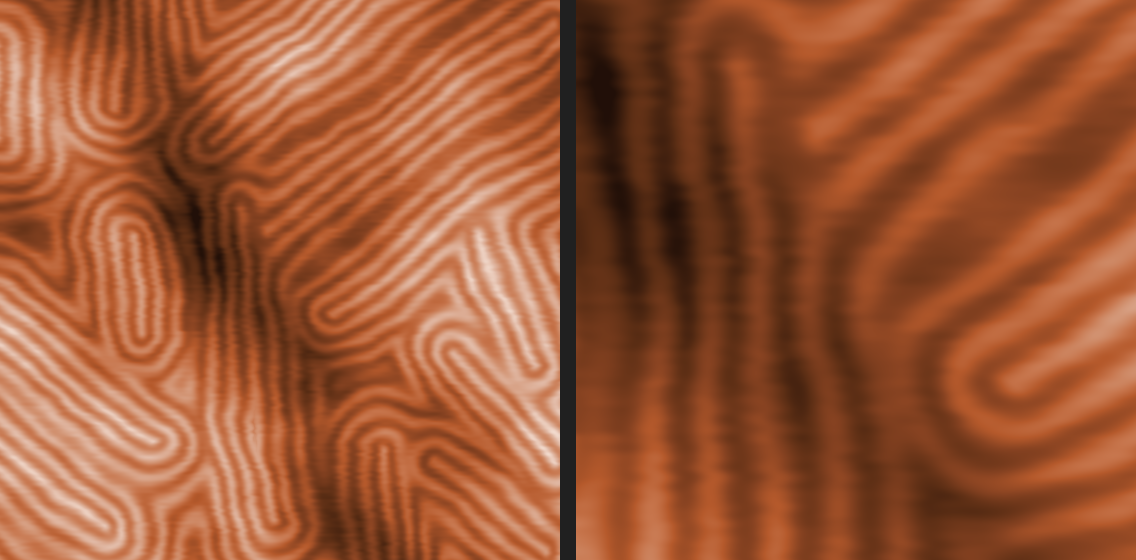
Left: the whole. Right: its middle third, enlarged.
A three.js fragment shader for this texture:

```glsl
// Copper-toned labyrinth of narrow stripes, bright on mounds and dark in valleys.
// Stripes are evenly spaced contours of the distance to rows of ridge segments;
// a broad relief and fine scan-line grain shade them through a colour ramp.

varying vec2 vUv;

float hash(vec2 p) {
  p = fract(p * vec2(0.1031, 0.1173));
  p += dot(p, p.yx + 33.33);
  return fract((p.x + p.y) * p.x * 7.31 + p.y * 3.7);
}

float noise(vec2 p) {
  vec2 i = floor(p);
  vec2 f = fract(p);
  f = f * f * (3.0 - 2.0 * f);
  float low = mix(hash(i), hash(i + vec2(1.0, 0.0)), f.x);
  float high = mix(hash(i + vec2(0.0, 1.0)), hash(i + vec2(1.0, 1.0)), f.x);
  return mix(low, high, f.y);
}

// Signed offset across the dark valley that slants over the canvas.
float valleyOffset(vec2 p) {
  return p.x + 0.5 * p.y - 0.68 + 0.02 * sin(p.y * 13.0);
}

const float BLEND = 80.0;

// Weight of one ridge segment in the smooth minimum of distances.
float ridge(vec2 p, vec2 centre, float angle, float halfLength) {
  vec2 q = p - centre;
  vec2 dir = vec2(cos(angle), sin(angle));
  float along = clamp(dot(q, dir), -halfLength, halfLength);
  return exp(-BLEND * length(q - dir * along));
}

// Smooth distance to five slanting rows of ridges.
float ridgeDistance(vec2 p) {
  float sum = 1e-12;
  for (int n = 0; n < 3; n++) {
    float i = float(n);
    // Upright mounds left of the valley, and long ridges along its floor.
    sum += ridge(p, vec2(0.005 + 0.235 * i, 0.82 - 0.33 * i), 1.55 + 0.14 * i, 0.085);
    sum += ridge(p, vec2(0.21 + 0.24 * i, 0.95 - 0.53 * i), 1.6, 0.13 + 0.08 * i);
    // Long rising ridges at upper right.
    sum += ridge(p, vec2(0.625 + 0.11 * i, 0.925 - 0.155 * i), 0.62, 0.3);
    // Falling ridges at lower left and lower right.
    sum += ridge(p, vec2(0.12 - 0.09 * i, 0.31 - 0.15 * i), 2.48, 0.18);
    sum += ridge(p, vec2(0.92 - 0.02 * i, 0.45 - 0.18 * i), 1.95 + 0.3 * i, 0.13);
  }
  return -log(sum) / BLEND;
}

// Broad light and shade: dark valley, bright mounds, dim upper right corner.
float relief(vec2 p) {
  float u = valleyOffset(p);
  vec2 toMound = p - vec2(0.47, 0.9);
  float lower = 1.0 - smoothstep(0.48, 0.64, p.y);
  float h = 0.12 + 1.8 * (noise(p * 5.0 + 7.0) - 0.5);
  h -= 1.5 * exp(-u * u / 0.011);
  h += 0.65 * exp(-(u + 0.19) * (u + 0.19) / 0.006);
  h += 1.6 * exp(-dot(toMound, toMound) / 0.028);
  h += 0.4 * lower * smoothstep(0.2, 0.45, abs(u));
  h -= 1.0 * smoothstep(0.5, 0.78, u) * (1.0 - lower);
  return h;
}

// Copper ramp from near black through orange brown to pale cream.
vec3 copper(float h) {
  vec3 c = vec3(0.13, 0.06, 0.03);
  c = mix(c, vec3(0.36, 0.18, 0.08), clamp((h + 2.7) / 0.9, 0.0, 1.0));
  c = mix(c, vec3(0.53, 0.26, 0.13), clamp((h + 1.8) / 0.87, 0.0, 1.0));
  c = mix(c, vec3(0.71, 0.35, 0.17), clamp((h + 0.93) / 0.77, 0.0, 1.0));
  c = mix(c, vec3(0.78, 0.46, 0.30), clamp((h + 0.16) / 0.66, 0.0, 1.0));
  c = mix(c, vec3(0.82, 0.57, 0.44), clamp((h - 0.5) / 0.6, 0.0, 1.0));
  c = mix(c, vec3(0.88, 0.72, 0.64), clamp((h - 1.1) / 0.8, 0.0, 1.0));
  return mix(c, vec3(1.0, 0.96, 0.93), clamp((h - 1.9) / 0.9, 0.0, 1.0));
}

void main() {
  // Gentle bends, small wobble and a slight shift of each scan line.
  vec2 p = vUv;
  p += 0.04 * (vec2(noise(vUv * 6.0 + 3.0), noise(vUv * 6.0 + 41.0)) - 0.5);
  p += 0.01 * (vec2(noise(vUv * 21.0 + 9.0), noise(vUv * 21.0 + 63.0)) - 0.5);
  p.x += 0.004 * (noise(vUv * vec2(18.0, 170.0) + 5.0) - 0.5);

  float d = ridgeDistance(p);
  float base = relief(p) - 6.0 * (d - 0.06);
  float amplitude = 0.55 + 0.1 * clamp(base, -2.0, 2.0);
  float stripes = cos(6.28318 * d / 0.0345);

  // Patchy tone along the stripes and horizontal scan grain.
  float patches = 0.55 * (noise(vUv * 26.0 + 17.0) - 0.5);
  float grain = 0.24 * (noise(vUv * vec2(45.0, 180.0) + 29.0) - 0.5);

  gl_FragColor = vec4(copper(base + amplitude * stripes + patches + grain), 1.0);
}
```
